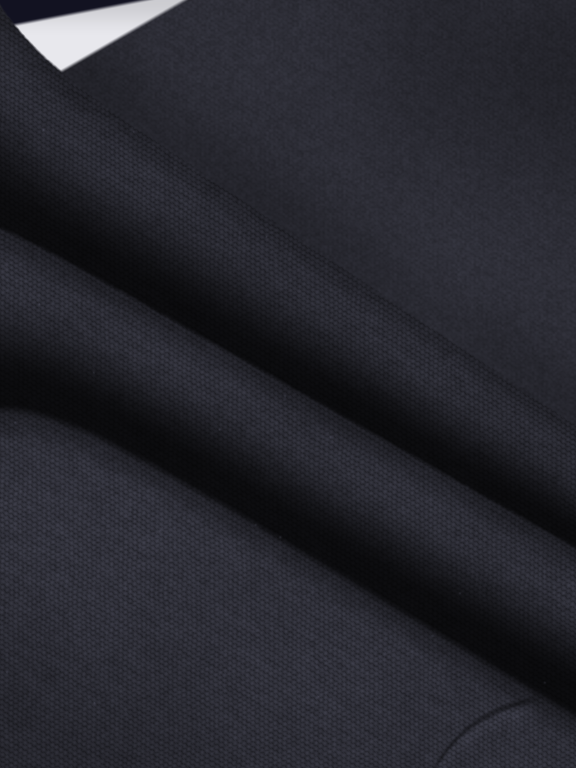
Write a Shadertoy shader that draws this texture.

```glsl
// Dark woven cloth lying in diagonal folds, with a pale gap at the top left.
// Each fold is a curved edge in canvas units; shade follows the depth between
// neighbouring edges, and a staggered thread lattice adds the weave.

const vec3 CLOTH_TINT = vec3(0.96, 0.97, 1.16);
const vec3 GAP_COLOR = vec3(0.91, 0.91, 0.93);
const vec3 STRIP_COLOR = vec3(0.07, 0.07, 0.13);
const float THREAD_PITCH = 0.0056;
const float WEAVE_ANGLE = 0.56;
const float WEAVE_DEPTH = 0.20;
const float GRAIN_DEPTH = 0.16;
const float SHADOW = 0.043;
const float LINT_CELL = 0.045;

float hash(vec2 p) {
    vec3 q = fract(vec3(p.xyx) * 0.1031);
    q += dot(q, q.yzx + 33.33);
    return fract((q.x + q.y) * q.z);
}

float noise(vec2 p) {
    vec2 i = floor(p), f = fract(p);
    f = f * f * (3.0 - 2.0 * f);
    return mix(mix(hash(i), hash(i + vec2(1, 0)), f.x),
               mix(hash(i + vec2(0, 1)), hash(i + vec2(1, 1)), f.x), f.y);
}

// Fold edges: distance down from the top of the canvas
float upperEdge(float x)  { return 0.048 + 0.675 * x - 0.042 * exp(-x / 0.05); }
float middleEdge(float x) { return 0.290 + 0.565 * x + 0.007 * exp(-x / 0.05); }
float lowerEdge(float x)  { return 0.483 + 0.600 * x + 0.050 * exp(-x / 0.08); }

float cover(float d, float softness) { return smoothstep(-softness, softness, d); }

float bump(float d, float width) { return exp(-d * d / (width * width)); }

// Rounded roll: dim rim, lit crown, then a fall into shadow
float rollShade(float u, float rim, float crown, float lit, float dark) {
    float light = mix(rim, crown, smoothstep(0.0, 0.22, u));
    return mix(light, SHADOW, smoothstep(lit, dark, u));
}

// Thread lattice with every other row shifted by half a stitch
float weave(vec2 p) {
    float c = cos(WEAVE_ANGLE), s = sin(WEAVE_ANGLE);
    vec2 q = mat2(c, -s, s, c) * p;
    q += 0.0025 * vec2(noise(p * 35.0), noise(p * 35.0 + 17.0));
    vec2 cell = q / vec2(THREAD_PITCH * 1.25, THREAD_PITCH);
    float row = floor(cell.y);
    float stitch = cos(6.2832 * (cell.x + 0.5 * mod(row, 2.0)));
    float ridge = -cos(6.2832 * cell.y);
    return 0.5 * stitch + 0.5 * ridge + 0.5 * (noise(cell * vec2(0.4, 1.0)) - 0.5);
}

float backSheet(vec2 p) {
    float light = 0.165 + 0.025 * bump(length(p - vec2(0.62, 0.38)), 0.22);
    light += 0.02 * bump(length(p - vec2(0.34, 0.04)), 0.16);
    light -= 0.03 * bump(length((p - vec2(0.73, 0.10)) * vec2(1.0, 1.6)), 0.18);
    return light - 0.025 * bump(p.y - upperEdge(p.x) + 0.02, 0.06);
}

float frontSheet(vec2 p, float depth) {
    float light = mix(0.125, 0.185, smoothstep(0.0, 0.05, depth));
    light -= 0.035 * smoothstep(0.12, 0.50, depth);
    light += 0.012 * bump(length(p - vec2(0.12, 0.68)), 0.14);
    // Curved seam near the lower right corner
    float seam = p.y - 0.90 - 0.10 * exp(-(p.x - 0.566) / 0.06);
    float reach = smoothstep(0.54, 0.59, p.x) * (1.0 - smoothstep(0.67, 0.71, p.x));
    light -= 0.075 * reach * bump(seam, 0.004);
    return light + 0.025 * reach * bump(seam - 0.012, 0.010);
}

void mainImage(out vec4 fragColor, in vec2 fragCoord) {
    // x runs right, y runs down, both in canvas heights
    vec2 p = vec2(fragCoord.x, iResolution.y - fragCoord.y) / iResolution.y;
    float pixel = 1.0 / iResolution.y;
    float top = upperEdge(p.x), mid = middleEdge(p.x), low = lowerEdge(p.x);
    float fuzz = 0.0015 * (noise(p * 260.0) - 0.5);

    // Stack the layers from back to front
    float light = backSheet(p);
    float upperRoll = rollShade((p.y - top) / (mid - top), 0.135, 0.168, 0.32, 0.90);
    float middleRoll = rollShade((p.y - mid) / (low - mid), 0.125, 0.182, 0.30, 0.84);
    float onUpper = cover(p.y - top + fuzz, 0.003);
    light = mix(light, upperRoll, onUpper);
    light = mix(light, middleRoll, cover(p.y - mid + fuzz, 0.004));
    light = mix(light, frontSheet(p, p.y - low), cover(p.y - low + fuzz, 0.008));

    // Weave and fibre grain; the back sheet is softer
    float focus = mix(0.25, 1.0, onUpper);
    float grain = noise(p * 330.0) + 0.5 * noise(p * 140.0) - 0.75;
    light *= 1.0 + WEAVE_DEPTH * focus * weave(p) + GRAIN_DEPTH * grain;
    light *= 1.0 + 0.10 * (noise(p * 9.0) - 0.5);

    // Sparse lint
    vec2 cell = floor(p / LINT_CELL);
    vec2 spot = vec2(hash(cell + 5.0), hash(cell + 9.0)) * 0.8 + 0.1;
    float lint = bump(length(p - (cell + spot) * LINT_CELL), 0.0016);
    light += 0.07 * lint * step(0.93, hash(cell + 21.0)) * onUpper;

    vec3 color = light * CLOTH_TINT;

    // Pale gap and the dark strip crossing its top
    float sheetSide = (0.241 - 1.736 * p.y - p.x) * 0.5;
    float gap = cover(sheetSide, 0.002 + pixel) * (1.0 - onUpper);
    float strip = cover(0.036 - 0.19 * p.x - p.y, 0.002 + pixel);
    vec3 gapColor = GAP_COLOR * (0.88 + 0.12 * smoothstep(0.0, 0.05, p.y));
    color = mix(color, mix(gapColor, STRIP_COLOR, strip), gap);

    fragColor = vec4(clamp(color, 0.0, 1.0), 1.0);
}
```
